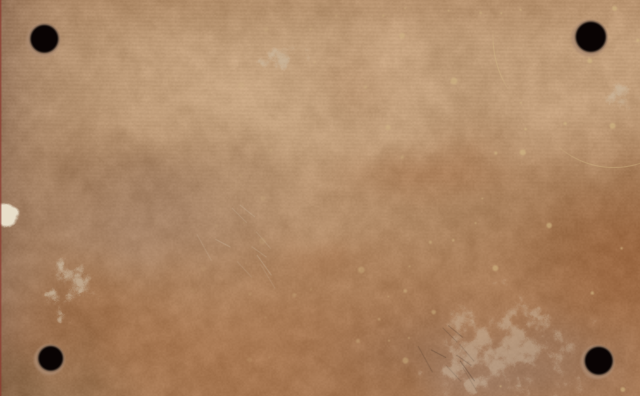
A Shadertoy shader for this texture:

```glsl
// Worn copper-brown plate with four drilled holes, pale stains, specks and scratches.
float hash(vec2 p) {
    vec3 q = fract(p.xyx * 0.1031);
    q += dot(q, q.yzx + 33.33);
    return fract((q.x + q.y) * q.z);
}

float noise(vec2 p) {
    vec2 i = floor(p), f = fract(p);
    f = f * f * (3.0 - 2.0 * f);
    return mix(mix(hash(i), hash(i + vec2(1, 0)), f.x),
               mix(hash(i + vec2(0, 1)), hash(i + 1.0), f.x), f.y);
}

float fbm(vec2 p) {
    float sum = 0.0, amp = 0.5;
    for (int i = 0; i < 5; i++) {
        sum += amp * noise(p);
        p = mat2(1.6, 1.2, -1.2, 1.6) * p + 7.3;
        amp *= 0.5;
    }
    return sum;
}

float glow(vec2 p, vec2 centre, vec2 size) {
    vec2 d = (p - centre) / size;
    return exp(-dot(d, d));
}

float segment(vec2 p, vec2 a, vec2 d) {
    return length(p - a - d * clamp(dot(p - a, d) / dot(d, d), 0.0, 1.0));
}

float stroke(float dist, float width, float px) {
    return 1.0 - smoothstep(width - px, width + px, dist);
}

// Broken-up coverage inside a soft region
float stain(vec2 p, vec2 centre, vec2 size, float grain) {
    return smoothstep(0.38, 0.68, glow(p, centre, size) * 0.6 + (grain - 0.5) * 1.1);
}

// Circular scratch limited to a sector
float arc(vec2 p, vec2 centre, float radius, float angle, float spread, float px) {
    vec2 d = p - centre;
    float facing = dot(d, vec2(cos(angle), sin(angle))) / (length(d) + 1e-5);
    return stroke(abs(length(d) - radius), 0.001, px) * smoothstep(cos(spread), 1.0, facing);
}

// Random spots, one candidate per cell
float specks(vec2 p, float scale, float density, float px) {
    vec2 cell = floor(p * scale);
    float seed = hash(cell + 19.0);
    vec2 centre = (cell + 0.25 + 0.5 * vec2(hash(cell + 3.1), hash(cell + 8.7))) / scale;
    float radius = mix(0.03, 0.15, seed * seed) / scale;
    return stroke(length(p - centre), radius, px * 1.5) * step(hash(cell + 41.0), density);
}

// Bundle of nearly parallel short scratches
float scratches(vec2 p, vec2 origin, vec2 extent, float px) {
    float ink = 0.0;
    for (float k = 0.0; k < 9.0; k++) {
        vec2 a = origin + extent * vec2(hash(vec2(k, 2)), hash(vec2(k, 5)));
        vec2 dir = vec2(0.035, -0.015 - 0.065 * hash(vec2(k, 13)));
        ink = max(ink, stroke(segment(p, a, dir), 0.0012, px) * (0.4 + 0.6 * hash(vec2(k, 17))));
    }
    return ink;
}

vec3 plateColour(vec2 p, float cloud) {
    vec2 q = p + (cloud - 0.5) * 0.16;
    vec3 rust = vec3(0.65, 0.46, 0.31), sand = vec3(0.69, 0.54, 0.40), grey = vec3(0.60, 0.47, 0.38);
    vec3 col = mix(rust, sand, smoothstep(0.1, 0.55, q.y));
    col = mix(col, vec3(0.75, 0.61, 0.47), smoothstep(0.5, 0.78, q.y));
    col = mix(col, sand, 0.7 * smoothstep(0.86, 1.02, p.y));
    col = mix(col, vec3(0.77, 0.64, 0.50), 0.6 * glow(q, vec2(0.74, 0.73), vec2(0.4, 0.22)));
    col = mix(col, grey, 0.5 * glow(q, vec2(0.38, 0.46), vec2(0.3, 0.13)));
    col = mix(col, vec3(0.57, 0.36, 0.21), 0.75 * glow(q, vec2(1.62, 0.36), vec2(0.28, 0.2)));
    col = mix(col, rust, 0.6 * glow(q, vec2(1.1, 0.56), vec2(0.2, 0.07)));
    col = mix(col, rust, 0.5 * glow(q, vec2(0.83, 0.36), vec2(0.1, 0.06)));
    col = mix(col, sand, 0.6 * glow(q, vec2(0.92, 0.8), vec2(0.11, 0.1)));
    col = mix(col, grey, 0.75 * glow(q, vec2(1.28, 0.08), vec2(0.32, 0.13)));
    col = mix(col, vec3(0.53, 0.40, 0.31), 0.75 * exp(-p.x * 9.0));
    return mix(col, vec3(0.52, 0.40, 0.28), 0.6 * glow(q, vec2(0.1, 0), vec2(0.25, 0.1)));
}

// Dark bore inside a worn rim
vec3 drill(vec3 col, vec2 p, vec2 centre, float radius, float px) {
    float d = length(p - centre);
    vec3 rim = vec3(0.67, 0.54, 0.44);
    col = mix(col, rim, 0.75 * stroke(length(p - centre + 0.003), radius + 0.008, px * 2.0));
    col = mix(col, rim * 0.55, stroke(d, radius + 0.002, px * 2.0));
    return mix(col, vec3(0.035, 0.012, 0.01), stroke(d, radius - 0.001, px * 1.5));
}

void mainImage(out vec4 fragColor, in vec2 fragCoord) {
    vec2 p = fragCoord / iResolution.y, pivot = vec2(1.492, 0.907);
    float px = 1.0 / iResolution.y, cloud = fbm(p * 5.0), grain = fbm(p * 32.0 + 4.0);
    vec3 pale = vec3(0.80, 0.74, 0.65), cream = vec3(0.83, 0.73, 0.52);
    // Mottled metal and machining lines
    vec3 col = plateColour(p, cloud);
    col += (cloud - 0.48) * 0.09 + (grain - 0.48) * 0.08 + (noise(p * 230.0) - 0.5) * 0.025;
    col += 0.009 * sin(620.0 * (p.y + 0.012 * p.x)) * smoothstep(0.2, 0.9, p.y);
    // Mineral stains
    float mark = 0.55 * stain(p, vec2(0.70, 0.85), vec2(0.07, 0.04), grain);
    mark = max(mark, 0.55 * stain(p, vec2(1.57, 0.75), vec2(0.06, 0.05), grain));
    mark = max(mark, 0.4 * stain(p, vec2(1.27, 0.11), vec2(0.25, 0.14), grain));
    mark = max(mark, 0.7 * stain(p, vec2(0.15, 0.25), vec2(0.045, 0.1), grain));
    col = mix(col, pale, max(mark, 0.65 * stain(p, vec2(0.2, 0.3), vec2(0.05), grain)));
    float chip = length(p - vec2(0.016, 0.459)) + (grain - 0.5) * 0.02;
    col = mix(col, vec3(0.91, 0.87, 0.79), stroke(chip, 0.029, px * 2.0));
    // Scratches, tool marks and flecks
    col = mix(col, pale, 0.35 * scratches(p, vec2(0.46, 0.33), vec2(0.2, 0.17), px));
    col = mix(col, col * 0.6, 0.5 * scratches(p, vec2(1.03, 0.07), vec2(0.14, 0.12), px));
    float curve = arc(p, pivot, 0.247, 3.4, 0.35, px) + arc(p, vec2(1.55, 0.789), 0.212, 4.65, 0.8, px);
    col = mix(col, cream, 0.5 * min(curve, 1.0));
    col = mix(col, cream, 0.6 * smoothstep(0.2, 1.5, p.x) * specks(p, 17.0, 0.2, px));
    // Holes and reddish left border
    col = drill(drill(col, p, vec2(0.112, 0.902), 0.035, px), p, pivot, 0.038, px);
    col = drill(drill(col, p, vec2(0.128, 0.095), 0.031, px), p, vec2(1.512, 0.089), 0.035, px);
    fragColor = vec4(mix(col, vec3(0.55, 0.22, 0.18), 0.7 - 0.7 * smoothstep(0.001, 0.006, p.x)), 1.0);
}
```
